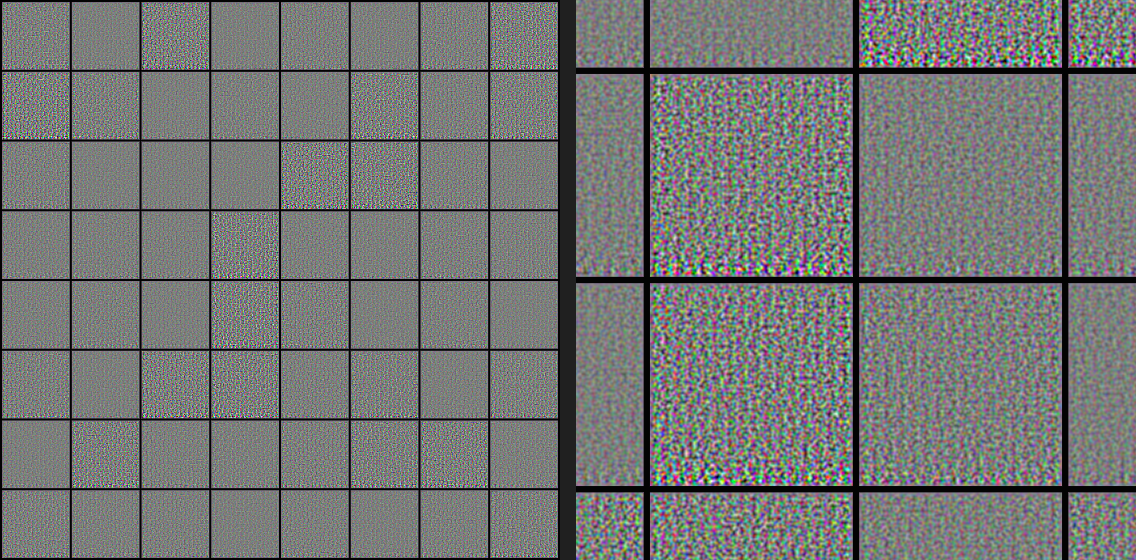
Left: the whole. Right: its middle third, enlarged.
A Shadertoy shader for this pattern:

```glsl
#define TILES 8.0
#define TILE_SIZE 64.0
#define LINE_WIDTH 2.0
#define GRAIN_FREQ 0.8
#define CONTRAST_MIN 0.22
#define CONTRAST_RANGE 0.42
#define WEAVE_AMOUNT 0.22
#define BASE_COLOR vec3(0.488, 0.497, 0.487)
#define RIM_COLOR vec3(0.53, 0.50, 0.55)
#define LINE_COLOR vec3(0.01)

const float TAU = 6.2831853;

vec3 hash3(vec2 p) {
    vec3 q = fract(p.xyx * vec3(0.1031, 0.1030, 0.0973));
    q += dot(q, q.yxz + 33.33);
    return fract((q.xxy + q.yzz) * q.zyx);
}

// One gradient per colour channel at a lattice corner
vec3 cornerSlope(vec2 corner, vec2 offset) {
    vec3 angle = TAU * hash3(corner);
    return cos(angle) * offset.x + sin(angle) * offset.y;
}

vec3 gradientNoise(vec2 p) {
    vec2 i = floor(p), f = p - i;
    vec2 u = f * f * f * (f * (f * 6.0 - 15.0) + 10.0);
    vec2 e = vec2(1.0, 0.0);
    return mix(
        mix(cornerSlope(i, f), cornerSlope(i + e, f - e), u.x),
        mix(cornerSlope(i + e.yx, f - e.yx), cornerSlope(i + 1.0, f - 1.0), u.x),
        u.y);
}

// Fine periodic stripes shared by all tiles
vec3 weave(vec2 p) {
    vec3 columns = cos(TAU * (p.x / 4.0 + vec3(0.0, 0.37, 0.12)));
    vec3 rows = cos(TAU * (p.y / 8.0 + p.x / 16.0 + vec3(0.1, 0.45, 0.8)));
    return columns * (0.5 + 0.5 * rows);
}

void mainImage(out vec4 fragColor, in vec2 fragCoord) {
    // Grid units: tiles separated and framed by equal lines
    float pitch = TILE_SIZE + LINE_WIDTH;
    float gridSize = TILES * pitch + LINE_WIDTH;
    vec2 p = fragCoord / iResolution.xy * gridSize;
    float pixel = gridSize / min(iResolution.x, iResolution.y);

    vec2 tile = clamp(floor((p - 0.5 * LINE_WIDTH) / pitch), 0.0, TILES - 1.0);
    vec2 local = p - LINE_WIDTH - tile * pitch;
    vec2 inset = min(local, TILE_SIZE - local);
    float edge = min(inset.x, inset.y);

    // Contrast varies by tile and rises toward the sides and bottom
    float strength = hash3(tile + 17.0).x;
    float contrast = CONTRAST_MIN + CONTRAST_RANGE * strength * strength;
    float bottom = exp(-max(local.y, 0.0) / 3.5);
    float side = exp(-max(inset.x, 0.0) / 3.5);
    contrast *= 1.0 + 1.1 * bottom + 0.45 * side;

    // Coloured grain over the shared weave
    vec3 grain = gradientNoise(local * GRAIN_FREQ + tile * 71.3 + 0.37);
    vec3 pattern = grain + WEAVE_AMOUNT * (1.0 + bottom) * weave(local);
    float interior = smoothstep(0.0, 1.8, edge);
    vec3 color = mix(RIM_COLOR, BASE_COLOR, interior);
    color += contrast * mix(0.35, 1.0, interior) * pattern;

    // Dark separating lines
    float inside = clamp(edge / pixel + 0.5, 0.0, 1.0);
    fragColor = vec4(mix(LINE_COLOR, clamp(color, 0.0, 1.0), inside), 1.0);
}
```
